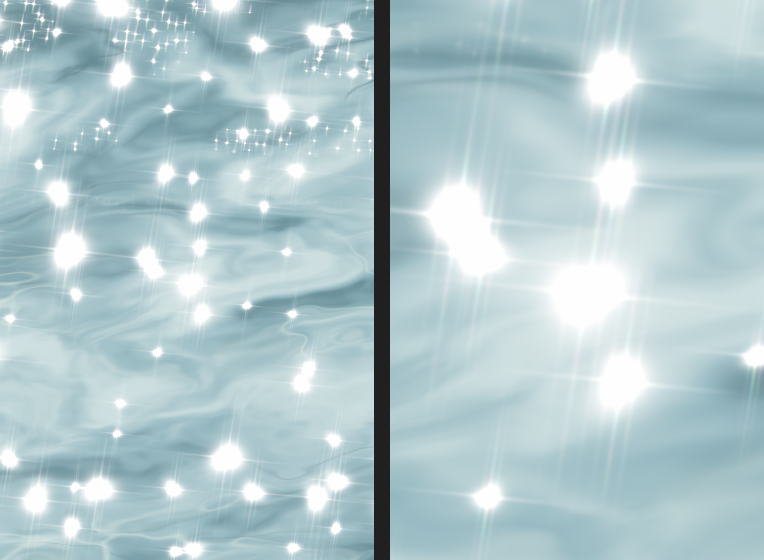
Left: the whole. Right: its middle third, enlarged.
Give the GLSL for this texture, as a Shadertoy shader.

```glsl
// Sunlit pool water: a warped, sideways-stretched noise gives teal ripples,
// its contour lines give dark folds and pale caustics, and jittered grids
// scatter white glints with soft halos and long, faintly prismatic star rays.

const vec3 DEEP = vec3(0.37, 0.52, 0.56);
const vec3 TEAL = vec3(0.595, 0.73, 0.762);
const vec3 PALE = vec3(0.80, 0.87, 0.875);
const vec3 CAUSTIC = vec3(0.87, 0.91, 0.88);
const vec2 RAY_UP = vec2(0.156, 0.988);
const vec2 RAY_SIDE = vec2(0.995, -0.100);

float hash(vec2 p) {
    vec3 q = fract(vec3(p.xyx) * 0.1031);
    q += dot(q, q.yzx + 33.33);
    return fract((q.x + q.y) * q.z);
}

float noise(vec2 p) {
    vec2 i = floor(p), f = fract(p);
    f = f * f * (3.0 - 2.0 * f);
    return mix(mix(hash(i), hash(i + vec2(1, 0)), f.x),
               mix(hash(i + vec2(0, 1)), hash(i + vec2(1, 1)), f.x), f.y);
}

float fbm(vec2 p) {
    float sum = 0.0, amp = 0.53;
    for (int i = 0; i < 4; i++) {
        sum += amp * noise(p);
        p = mat2(1.75, 0.5, -0.5, 1.75) * p + 7.3;
        amp *= 0.5;
    }
    return sum;
}

// Thin bright line along the middle contour of a field.
float contour(float field, float width) {
    float d = (field - 0.5) / width;
    return exp(-d * d);
}

vec3 water(vec2 p) {
    vec2 q = vec2(p.x * 4.5, (p.y - 0.15 * p.x) * 11.0) + 20.0;
    vec2 warp = vec2(fbm(q * 0.8), fbm(q * 0.8 + 31.0)) - 0.5;
    float swell = fbm(q + warp * 3.0);
    float detail = fbm(q * 2.2 + warp * 6.0 + 50.0);

    // Broad light: dim upper corners, brightest around the middle.
    float shade = 0.07 - 0.32 * smoothstep(0.75, 1.05, p.y + 0.12 * p.x)
                - 0.10 * smoothstep(0.35, 0.0, p.y);
    float tone = 0.5 + 1.25 * (swell - 0.5) + 0.55 * (detail - 0.5) + shade;
    vec3 col = mix(DEEP, TEAL, smoothstep(-0.05, 0.55, tone));
    col = mix(col, PALE, smoothstep(0.42, 0.95, tone));

    // Dark folds lie mostly in the far water, caustics in the near water.
    float far = smoothstep(0.35, 0.8, p.y);
    float fold = contour(fbm(q * vec2(0.6, 1.1) + warp * 2.0 + 90.0), 0.022);
    float patchy = smoothstep(0.45, 0.65, noise(q * 0.7 + 12.0));
    col = mix(col, DEEP, fold * patchy * mix(0.25, 0.6, far));

    float web = contour(noise(q * vec2(1.5, 1.0) + warp * 5.0 + 140.0), 0.045);
    float veil = contour(noise(q * 1.3 + warp * 7.0 + 170.0), 0.10);
    float lit = smoothstep(0.3, 0.7, noise(q * 0.6 + 60.0));
    return mix(col, CAUSTIC, (0.5 * web + 0.28 * veil) * lit * mix(1.0, 0.4, far));
}

// One star ray through a glint; returns its brightness.
float ray(vec2 d, vec2 dir, float width, float reach) {
    float along = dot(d, dir), across = dot(d, vec2(-dir.y, dir.x)) / width;
    return exp(-across * across) * exp(-abs(along) / reach);
}

vec3 glint(vec2 d, float radius, float seed) {
    float angle = atan(d.y, d.x);
    float lumps = 1.0 + 0.13 * sin(2.0 * angle + seed * 40.0)
                + 0.08 * sin(3.0 * angle + seed * 90.0);
    float r = length(d) / (radius * lumps);
    float glow = 1.7 * exp(-r * r) + 0.42 * exp(-r * 0.75);

    float width = 0.0012 + 0.03 * radius, reach = 1.6 * radius + 0.010;
    vec2 shift = vec2(0.55 * radius, 0.0);
    float upright = ray(d, RAY_UP, width, reach * 1.4)
                  + 0.45 * ray(d - shift, RAY_UP, width, reach * 1.6)
                  + 0.35 * ray(d + shift, RAY_UP, width, reach * 1.3);
    float level = ray(d, RAY_SIDE, width, reach);
    vec3 prism = 0.75 + 0.25 * cos(d.y * 75.0 + d.x * 420.0 + vec3(0.0, 2.1, 4.2));
    return glow + 0.55 * upright * prism + 0.5 * level;
}

// Jittered grid of glints; density is the chance that a cell holds one.
vec3 glints(vec2 p, float cell, float density, vec2 radii, float seed) {
    vec3 light = vec3(0.0);
    vec2 home = floor(p / cell);
    for (int y = -1; y <= 1; y++)
    for (int x = -1; x <= 1; x++) {
        vec2 id = home + vec2(x, y);
        vec2 key = id + seed + 10.0;
        if (hash(key) > density) continue;
        vec2 jitter = 0.15 + 0.7 * vec2(hash(key + 17.0), hash(key + 43.0));
        vec2 d = p - (id + jitter) * cell;
        float size = hash(key + 71.0);
        float fade = smoothstep(1.12, 0.6, length(d) / cell);
        light += fade * glint(d, mix(radii.x, radii.y, size * size), size);
    }
    return light;
}

void mainImage(out vec4 fragColor, in vec2 fragCoord) {
    vec2 p = fragCoord / iResolution.y;
    vec3 col = water(p);

    // Large flares, medium stars, then tiny sparkles gathered in far bands.
    vec3 light = glints(p, 0.15, 0.50, vec2(0.017, 0.031), 3.0);
    light += glints(p, 0.082, 0.40, vec2(0.006, 0.016), 210.0);
    float band = smoothstep(0.58, 0.72, noise(p * vec2(7.0, 16.0) + 5.0));
    band *= smoothstep(0.6, 0.9, p.y);
    light += band * glints(p, 0.018, 0.5, vec2(0.0015, 0.0035), 480.0);

    col = mix(col, vec3(0.995), min(light, 1.0));
    fragColor = vec4(col, 1.0);
}
```
